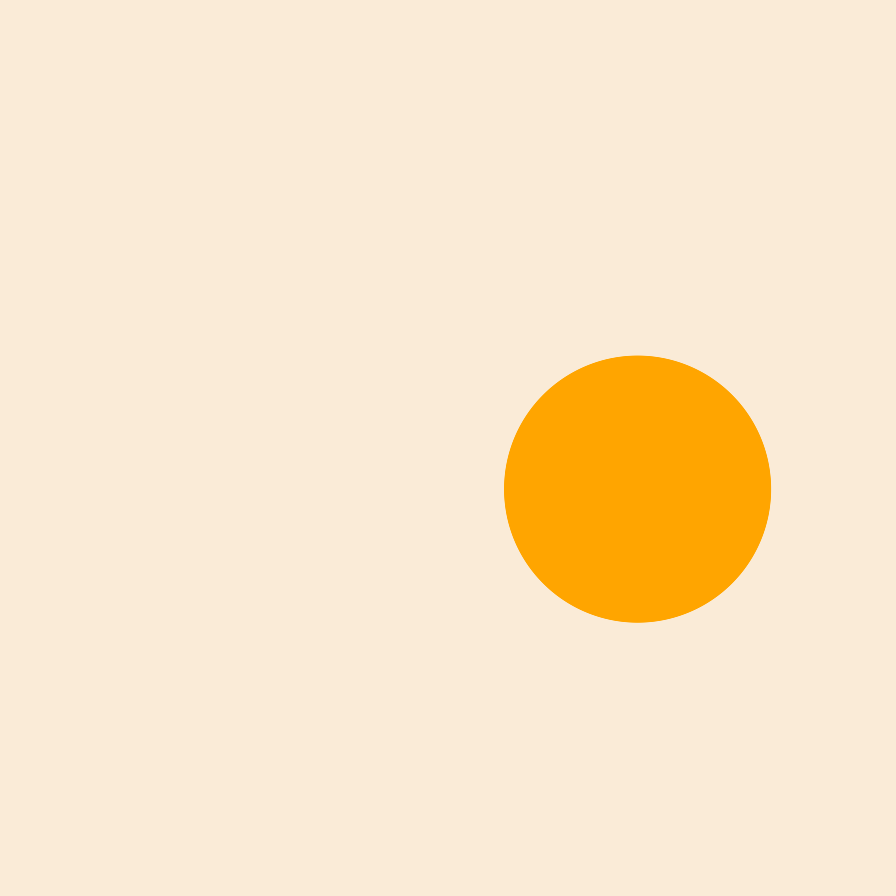
This background is drawn by a Shadertoy shader. Its source:

```glsl
// A single flat orange disc on a plain cream ground.
// The disc is a signed distance function, and its edge is
// blended over about one pixel so it stays crisp at any size.

#define DISC_CENTER vec2(0.7116, 0.4541)
#define DISC_RADIUS 0.1491
#define CREAM       vec3(0.980, 0.922, 0.843)
#define ORANGE      vec3(1.000, 0.647, 0.000)

// Signed distance to a circle: negative inside
float circleDistance(vec2 point, vec2 center, float radius) {
    return length(point - center) - radius;
}

void mainImage(out vec4 fragColor, in vec2 fragCoord) {
    // Canvas units, centred along the longer side
    float canvasSize = min(iResolution.x, iResolution.y);
    vec2 point = (fragCoord - 0.5 * iResolution.xy) / canvasSize + 0.5;
    float pixelWidth = 1.0 / canvasSize;

    // Disc over ground, with a smoothed edge
    float edge = circleDistance(point, DISC_CENTER, DISC_RADIUS);
    float coverage = 1.0 - smoothstep(-0.5 * pixelWidth, 0.5 * pixelWidth, edge);
    vec3 color = mix(CREAM, ORANGE, coverage);

    fragColor = vec4(color, 1.0);
}
```
